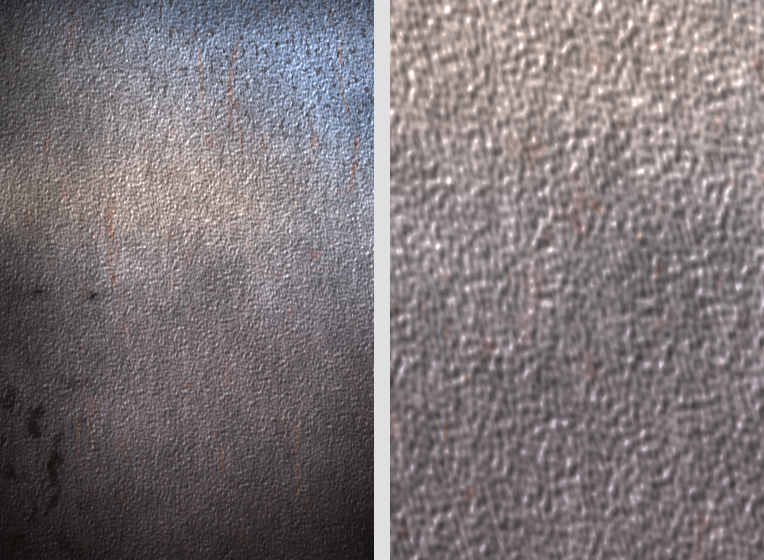
Left, the full canvas; right, a detail of the centre.
Give the GLSL for this texture, as a Shadertoy shader.

```glsl
// Weathered steel sheet: fine pitted relief, blue sheen, warm band, rust and scratches.
#define GRAIN_FREQ vec2(235.0, 165.0)
#define GRAIN_CONTRAST 0.46
#define GLINT_STRENGTH 0.22
#define RUST_AMOUNT 0.60
#define FLECK_AMOUNT 0.72
#define STAIN_AMOUNT 0.85
#define SCRATCH_COUNT 11
#define STEEL vec3(0.62, 0.605, 0.625)
#define BLUE_SHEEN vec3(0.51, 0.575, 0.69)
#define UMBER vec3(0.16, 0.135, 0.14)
#define RUST vec3(0.62, 0.37, 0.28)
#define SOOT vec3(0.09, 0.065, 0.06)

vec2 hash2(vec2 p) {
    vec3 k = fract(p.xyx * vec3(0.1031, 0.1030, 0.0973));
    k += dot(k, k.yzx + 33.33);
    return fract((k.xx + k.yz) * k.zy);
}

float cornerRamp(vec2 cell, vec2 corner, vec2 f) {
    float angle = 6.2832 * hash2(cell + corner).x;
    return dot(vec2(cos(angle), sin(angle)), f - corner);
}

// Gradient noise, roughly -0.7 to 0.7
float gradientNoise(vec2 p) {
    vec2 cell = floor(p), f = fract(p);
    vec2 w = f * f * f * (f * (f * 6.0 - 15.0) + 10.0);
    float low = mix(cornerRamp(cell, vec2(0, 0), f), cornerRamp(cell, vec2(1, 0), f), w.x);
    float high = mix(cornerRamp(cell, vec2(0, 1), f), cornerRamp(cell, vec2(1, 1), f), w.x);
    return mix(low, high, w.y);
}

// Octaves are turned against each other to hide the lattice
float fbm(vec2 p) {
    float sum = 0.0, gain = 1.0;
    for (int i = 0; i < 4; i++) {
        sum += gain * gradientNoise(p);
        p = mat2(1.95, 0.5, -0.5, 1.95) * p + 17.3;
        gain *= 0.6;
    }
    return sum;
}

float bell(float x) { return exp(-x * x); }

// Broad light and colour over the sheet; uv runs 0 to 1
vec3 sheetColor(vec2 uv) {
    float band = bell((uv.y - 0.65) / 0.10);
    vec3 color = mix(UMBER, vec3(0.46, 0.425, 0.445), smoothstep(-0.06, 0.36, uv.y));
    color = mix(color, STEEL, smoothstep(0.36, 0.66, uv.y));
    color += vec3(0.06, 0.015, -0.03) * band * (1.0 - 0.75 * smoothstep(0.45, 1.0, uv.x));
    float sheen = smoothstep(0.74, 1.04, uv.y + 0.3 * (uv.x - 0.5));
    sheen += 0.35 * smoothstep(0.6, 1.0, uv.x) * smoothstep(0.3, 0.65, uv.y);
    color = mix(color, BLUE_SHEEN, min(sheen, 1.0));
    float leftLight = smoothstep(-0.10, 0.45, uv.x);
    color *= mix(0.38 + 0.24 * band, 1.0, leftLight);
    color *= 1.0 - 0.45 * smoothstep(0.65, 1.05, uv.x) * (1.0 - smoothstep(0.1, 0.6, uv.y));
    return color * (1.0 - 0.35 * smoothstep(0.90, 1.02, uv.y));
}

// Short leaning grains over turned, coarser dents
float reliefHeight(vec2 p) {
    vec2 leaning = vec2(p.x + 0.3 * p.y, p.y - 0.2 * p.x);
    vec2 turned = mat2(0.8, 0.6, -0.6, 0.8) * p;
    return gradientNoise(leaning * GRAIN_FREQ) + 0.75 * gradientNoise(turned * 128.0 + 41.0);
}

// Thin bowed, mostly upright scratch
float scratchMask(vec2 p, float id, float aspect) {
    vec2 place = hash2(vec2(id, 7.0)), form = hash2(vec2(id, 23.0));
    vec2 d = p - vec2(place.x * aspect, 0.1 + 0.8 * place.y);
    d.x -= (form.x - 0.5) * 0.35 * d.y + (form.y - 0.5) * 5.0 * d.y * d.y;
    float halfLength = 0.05 + 0.08 * form.y;
    float width = 0.002 + 0.004 * form.x;
    return bell(d.x / width) * (1.0 - smoothstep(0.5 * halfLength, halfLength, abs(d.y)));
}

void mainImage(out vec4 fragColor, in vec2 fragCoord) {
    vec2 uv = fragCoord / iResolution.xy;
    vec2 p = fragCoord / iResolution.y;
    float aspect = iResolution.x / iResolution.y;
    vec3 color = sheetColor(uv);

    // Cloudy tone and upright streaks
    color *= 1.0 + 0.17 * fbm(p * vec2(8.0, 5.0)) + 0.20 * fbm(p * vec2(80.0, 24.0));

    // Rust blotches and small orange grains
    float blotch = smoothstep(0.30, 0.85, fbm(p * vec2(21.0, 14.0) + 5.0));
    float speck = smoothstep(0.36, 0.55, gradientNoise(p * vec2(80.0, 60.0) + 90.0));
    float rust = RUST_AMOUNT * (0.45 * blotch + 0.55 * speck * smoothstep(-0.1, 0.3, fbm(p * 7.0)));
    float light = dot(color, vec3(0.33));
    color = mix(color, RUST * (0.35 + 1.25 * light), rust);

    // Scratches and one pale curved scuff
    for (int i = 0; i < SCRATCH_COUNT; i++) {
        float id = float(i);
        float worn = smoothstep(-0.6, 0.3, fbm(p * vec2(60.0, 45.0) + id));
        vec3 tint = mix(RUST, vec3(0.62, 0.48, 0.40), hash2(vec2(id, 3.0)).x);
        color = mix(color, tint * (0.45 + light), 0.55 * worn * scratchMask(p, id, aspect));
    }
    vec2 scuff = p - vec2(0.60 * aspect, 0.785);
    float arc = bell((length(scuff) - 0.03) / 0.008) * smoothstep(-0.005, 0.012, scuff.y);
    color = mix(color, vec3(0.58, 0.53, 0.56), 0.5 * arc);

    // Brown flecks through the sheen, soot on the lower left
    float flecks = smoothstep(0.10, 0.60, fbm(p * vec2(110.0, 60.0) + 60.0));
    float fleckZone = 0.28 + 0.72 * smoothstep(0.66, 0.98, uv.y + 0.25 * (uv.x - 0.5));
    color = mix(color, vec3(0.25, 0.205, 0.20), FLECK_AMOUNT * flecks * fleckZone);
    float sootZone = (1.0 - smoothstep(0.12, 0.32, uv.x)) * (1.0 - smoothstep(0.22, 0.42, uv.y));
    float soot = sootZone * smoothstep(0.0, 0.6, fbm(p * vec2(26.0, 17.0) + 31.0));
    for (int i = 0; i < 2; i++) {
        vec2 d = p - vec2(aspect * (0.10 + 0.15 * float(i)), 0.478 - 0.007 * float(i));
        soot += bell(length(d * vec2(1.0, 1.8)) / 0.016) * (0.6 + 0.6 * fbm(p * 70.0));
    }
    color = mix(color, SOOT, STAIN_AMOUNT * clamp(soot, 0.0, 1.0));

    // Pitted relief lit from the upper left, faded where pixels are too coarse
    float detail = 1.0 - smoothstep(0.5, 1.2, GRAIN_FREQ.x / iResolution.y);
    float slope = reliefHeight(p) - reliefHeight(p + vec2(-0.0019, 0.0021));
    color *= 1.0 + GRAIN_CONTRAST * detail * clamp(slope, -0.9, 0.9);
    float glint = smoothstep(0.35, 0.95, slope) * detail;
    color += GLINT_STRENGTH * glint * (0.25 + light) * vec3(0.96, 0.98, 1.03);

    fragColor = vec4(clamp(color, 0.0, 1.0), 1.0);
}
```
